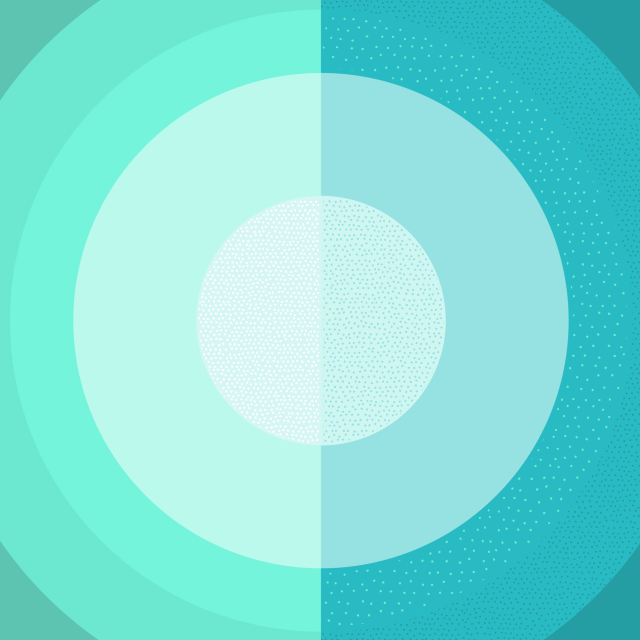
A WebGL 1 fragment shader for this background:

```glsl
precision highp float;
// Concentric discs split down the middle into mint and teal halves, with stippled dots.
uniform vec2 u_resolution;

vec2 hash2(vec2 p) {
  vec2 q = vec2(dot(p, vec2(127.1, 311.7)), dot(p, vec2(269.5, 183.3)));
  return fract(sin(q) * 43758.55) * 2.0 - 1.0;
}

float gradientNoise(vec2 p) {
  vec2 i = floor(p), f = fract(p);
  vec2 u = f * f * (3.0 - 2.0 * f);
  float a = dot(hash2(i), f);
  float b = dot(hash2(i + vec2(1.0, 0.0)), f - vec2(1.0, 0.0));
  float c = dot(hash2(i + vec2(0.0, 1.0)), f - vec2(0.0, 1.0));
  float d = dot(hash2(i + 1.0), f - 1.0);
  return mix(mix(a, b, u.x), mix(c, d, u.x), u.y);
}

// Antialiased coverage of the region where the signed distance is negative
float fill(float dist, float pixel) {
  return 1.0 - smoothstep(-0.7 * pixel, 0.7 * pixel, dist);
}

// Dots on a staggered lattice, bent by noise and jittered per cell
float stipple(vec2 p, float spacing, float radius, float jitter, float pixel) {
  const float ROW_HEIGHT = 0.866;
  vec2 q = p / spacing;
  q += 0.6 * vec2(gradientNoise(q * 0.2), gradientNoise(q * 0.2 + 37.0));
  float row = floor(q.y / ROW_HEIGHT);
  float nearest = 10.0;
  for (int j = -1; j <= 1; j++) {
    float y = row + float(j);
    float shift = 0.5 * mod(y, 2.0);
    float column = floor(q.x - shift);
    for (int i = -1; i <= 1; i++) {
      vec2 cell = vec2(column + float(i), y);
      vec2 dotCenter = vec2(cell.x + shift + 0.5, (y + 0.5) * ROW_HEIGHT);
      nearest = min(nearest, length(q - dotCenter - jitter * hash2(cell)));
    }
  }
  return fill(nearest * spacing - radius, pixel);
}

// Stack four discs, from the outermost to the innermost, over a base colour
vec3 discs(vec3 base, vec3 outer, vec3 ring, vec3 middle, vec3 core, float r, float pixel) {
  vec3 color = mix(base, outer, fill(r - 0.608, pixel));
  color = mix(color, ring, fill(r - 0.486, pixel));
  color = mix(color, middle, fill(r - 0.387, pixel));
  return mix(color, core, fill(r - 0.195, pixel));
}

vec3 mintHalf(vec2 p, float r, float pixel) {
  vec3 color = discs(vec3(0.36, 0.77, 0.69), vec3(0.425, 0.91, 0.82),
                     vec3(0.45, 0.955, 0.86), vec3(0.73, 0.975, 0.925),
                     vec3(0.835, 0.963, 0.955), r, pixel);
  // White dots on the core
  float coreArea = fill(r - 0.192, pixel) * fill(p.x + 0.003, pixel);
  float dots = stipple(p, 0.0078, 0.0017, 0.17, pixel);
  return mix(color, vec3(1.0), dots * coreArea);
}

vec3 tealHalf(vec2 p, float r, float pixel) {
  vec3 deepTeal = vec3(0.14, 0.615, 0.64);
  vec3 teal = vec3(0.16, 0.735, 0.765);
  vec3 paleTeal = vec3(0.59, 0.885, 0.89);
  vec3 color = discs(deepTeal, teal, teal, paleTeal,
                     vec3(0.815, 0.963, 0.95), r, pixel);

  // Pale dots on the core
  float coreArea = fill(r - 0.192, pixel) * fill(0.004 - p.x, pixel);
  float coreDots = stipple(p, 0.0088, 0.0016, 0.2, pixel);
  color = mix(color, paleTeal, coreDots * coreArea);

  // Sparse mint dots on the inner ring
  float ringArea = fill(abs(r - 0.436) - 0.042, pixel) * fill(0.003 - p.x, pixel);
  float ringDots = stipple(p, 0.0185, 0.0017, 0.2, pixel);
  color = mix(color, vec3(0.43, 0.92, 0.82), ringDots * ringArea);

  // Dense dark dots on the outer ring
  float outerArea = fill(abs(r - 0.547) - 0.06, pixel);
  float outerDots = stipple(p, 0.0092, 0.0014, 0.2, pixel);
  return mix(color, deepTeal, outerDots * outerArea);
}

void main() {
  float size = min(u_resolution.x, u_resolution.y);
  float pixel = 1.0 / size;
  vec2 center = vec2(0.0015, -0.001);
  vec2 p = (gl_FragCoord.xy - 0.5 * u_resolution) / size - center;
  float r = length(p);
  float leftSide = fill(p.x, pixel);
  vec3 color = mix(tealHalf(p, r, pixel), mintHalf(p, r, pixel), leftSide);
  gl_FragColor = vec4(color, 1.0);
}
```
